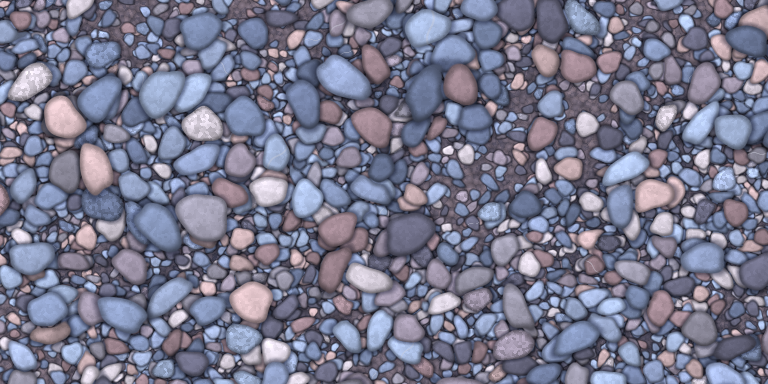
Give the GLSL for this texture, as a Shadertoy shader.

```glsl
const int LAYERS = 7;
const float FINEST = 0.027;        // cell size of the smallest pebbles
const float COARSEST = 0.117;      // cell size of the largest pebbles
const float COVER_FINE = 0.96;     // share of filled cells, smallest layer
const float COVER_COARSE = 0.16;   // share of filled cells, largest layer
const float JITTER = 0.66;
const float GAP = 0.022;           // space between touching pebbles
const float RIM = 0.13;            // width of the rounded edge
const float SHADOW_REACH = 0.13;
const vec3 SHADOW_TINT = vec3(0.52, 0.53, 0.58);
const vec2 LIGHT = vec2(-0.08, 0.17);
const vec3 SOIL_DARK = vec3(0.23, 0.23, 0.30);
const vec3 SOIL_LIGHT = vec3(0.48, 0.43, 0.48);
const vec3 STONES[12] = vec3[12](
    vec3(0.42, 0.47, 0.60), vec3(0.48, 0.54, 0.68), vec3(0.57, 0.63, 0.78),
    vec3(0.64, 0.71, 0.85), vec3(0.80, 0.77, 0.82), vec3(0.61, 0.57, 0.65),
    vec3(0.57, 0.56, 0.63), vec3(0.40, 0.40, 0.49), vec3(0.77, 0.67, 0.69),
    vec3(0.58, 0.49, 0.53), vec3(0.51, 0.57, 0.71), vec3(0.61, 0.67, 0.81));

struct Pebble { float dist; vec2 local; vec2 id; };

vec3 hash3(vec2 p) {
    vec3 q = fract(p.xyx * vec3(0.1031, 0.1030, 0.0973));
    q += dot(q, q.yxz + 33.33);
    return fract((q.xxy + q.yzz) * q.zyx);
}

mat2 rotation(float a) {
    return mat2(cos(a), -sin(a), sin(a), cos(a));
}

// Cellular noise: x = distance to the nearest grain, y = its random value
vec2 grains(vec2 p) {
    vec2 cell = floor(p), best = vec2(9.0, 0.0);
    for (int y = -1; y <= 1; y++)
    for (int x = -1; x <= 1; x++) {
        vec2 id = cell + vec2(x, y);
        vec3 h = hash3(id + 71.0);
        float d = length(id + h.xy - p);
        if (d < best.x) best = vec2(d, h.z);
    }
    return best;
}

// Patches of bare ground, from layered sines
float bareGround(vec2 p) {
    float s = sin(p.x * 5.3 + 1.6 * sin(p.y * 4.1 + 0.7) + 0.4);
    s += sin(p.y * 7.9 - 1.9 * sin(p.x * 3.7) + 1.2);
    s += 0.6 * sin(p.x * 13.0 + p.y * 11.0);
    return smoothstep(0.2, 1.7, s);
}

// Normalised radius of a lumpy, slightly squared ellipse
float lumpyRadius(vec2 q, vec3 h) {
    float a = atan(q.y, q.x);
    vec2 e = pow(abs(q), vec2(2.35));
    float lumps = 0.09 * sin(2.0 * a + 6.28 * h.x)
                + 0.08 * sin(3.0 * a + 6.28 * h.y)
                + 0.03 * sin(5.0 * a + 6.28 * h.z);
    return pow(e.x + e.y, 1.0 / 2.35) * (1.0 + lumps);
}

Pebble nearestPebble(vec2 uv, vec2 offset, float size, float cover) {
    Pebble best = Pebble(4.0, vec2(0.0), vec2(0.0));
    float second = 4.0;
    vec2 cell = floor(uv);
    for (int y = -1; y <= 1; y++)
    for (int x = -1; x <= 1; x++) {
        vec2 id = cell + vec2(x, y);
        vec3 place = hash3(id), form = hash3(id + 137.0);
        vec2 center = id + 0.5 + (place.xy - 0.5) * JITTER;
        float bare = bareGround((center - offset) * size);
        if (place.z > cover * (1.0 - 0.55 * bare)) continue;
        float stretch = mix(1.0, 1.38, form.y);
        float radius = mix(0.37, 0.56, form.x);
        vec2 axes = radius * vec2(stretch, 1.0 / stretch);
        vec2 local = uv - center;
        vec2 q = rotation((form.z - 0.5) * 2.6) * local / axes;
        float d = (lumpyRadius(q, hash3(id + 59.0)) - 1.0) * axes.y;
        if (d < best.dist) {
            second = best.dist;
            best = Pebble(d, local, id);
        } else second = min(second, d);
    }
    // Rounded cut where two pebbles meet
    float seam = 0.5 * (best.dist - second) + GAP;
    float blend = max(0.08 - abs(best.dist - seam), 0.0) / 0.08;
    best.dist = max(best.dist, seam) + 0.02 * blend * blend;
    return best;
}

vec3 soilColor(vec2 p) {
    vec2 coarse = grains(p * 62.0), fine = grains(p * 135.0);
    float tone = 0.5 * bareGround(p) + 0.4 * coarse.y + 0.35 * fine.y - 0.1;
    return mix(SOIL_DARK, SOIL_LIGHT, tone) * (1.14 - 0.4 * coarse.x);
}

vec3 stoneColor(Pebble stone, vec2 p) {
    vec3 h = hash3(stone.id + 211.0), kind = hash3(stone.id + 307.0);
    vec3 color = STONES[int(h.x * 11.99)] * mix(0.90, 1.13, h.y);
    // Mottling, grain, and a pale vein on a few stones
    vec2 turned = rotation(kind.x * 6.28) * stone.local;
    float mottle = sin(turned.x * 9.0 + 2.0 * sin(turned.y * 7.0 + kind.y * 9.0));
    float speckle = grains(p * 125.0).y - 0.5;
    color *= 1.0 + 0.03 * mottle + speckle * mix(0.08, 0.26, step(0.93, h.z));
    float veinLine = abs(turned.y + 0.05 * sin(turned.x * 8.0) - 0.08);
    float vein = (1.0 - smoothstep(0.01, 0.04, veinLine)) * step(0.96, kind.z);
    return mix(color, vec3(0.78, 0.79, 0.84), 0.4 * vein);
}

void mainImage(out vec4 fragColor, in vec2 fragCoord) {
    vec2 p = fragCoord / iResolution.y;
    vec3 color = soilColor(p);
    // Paint pebbles from the smallest to the largest
    for (int i = 0; i < LAYERS; i++) {
        float t = float(i) / float(LAYERS - 1);
        float size = FINEST * pow(COARSEST / FINEST, t);
        vec2 offset = vec2(17.3, 41.7) * float(i + 1);
        float cover = mix(COVER_FINE, COVER_COARSE, pow(t, 0.65));
        Pebble stone = nearestPebble(p / size + offset, offset, size, cover);

        float shadow = 1.0 - smoothstep(-0.02, SHADOW_REACH, stone.dist);
        color *= mix(vec3(1.0), SHADOW_TINT, shadow);

        float dome = smoothstep(0.0, RIM, -stone.dist);
        float light = mix(0.64, 1.03, dome) + dot(stone.local, LIGHT);
        float edge = 0.7 / (iResolution.y * size);
        float mask = 1.0 - smoothstep(-edge, edge, stone.dist);
        color = mix(color, stoneColor(stone, p) * light, mask);
    }
    fragColor = vec4(clamp(color, 0.0, 1.0), 1.0);
}
```
